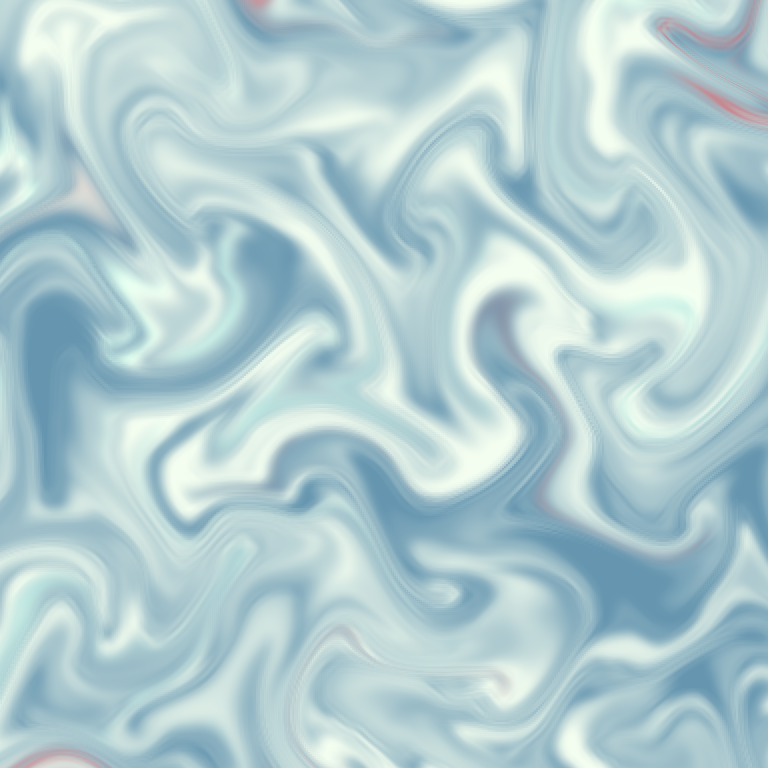
This texture is drawn by a WebGL 2 fragment shader. Its source:

```glsl
#version 300 es
precision highp float;
// Soft marbled ink: pale blue filaments folded by a swirling flow, with rare red threads.

uniform vec2 u_resolution;
out vec4 fragColor;

vec2 gradientAt(vec2 cell) {
  float angle = 6.2832 * fract(sin(dot(cell, vec2(127.1, 311.7))) * 43758.5453);
  return vec2(cos(angle), sin(angle));
}

// Gradient noise, centred on zero
float noise(vec2 p) {
  vec2 i = floor(p), f = p - i;
  vec2 w = f * f * f * (f * (f * 6.0 - 15.0) + 10.0);
  float a = dot(gradientAt(i), f);
  float b = dot(gradientAt(i + vec2(1, 0)), f - vec2(1, 0));
  float c = dot(gradientAt(i + vec2(0, 1)), f - vec2(0, 1));
  float d = dot(gradientAt(i + vec2(1, 1)), f - vec2(1, 1));
  return mix(mix(a, b, w.x), mix(c, d, w.x), w.y);
}

// Divergence-free velocity from a noise stream function
vec2 curl(vec2 p) {
  float e = 0.02;
  float n = noise(p);
  return vec2(noise(p + vec2(0, e)) - n, n - noise(p + vec2(e, 0))) / e;
}

// Carry a point through several successive flows, stretching and folding the plane
vec2 advect(vec2 p) {
  for (int stage = 0; stage < 3; stage++) {
    vec2 seed = vec2(17.3, 9.1) * float(stage + 1);
    for (int i = 0; i < 4; i++) {
      p += 0.031 * curl(p * 4.4 + seed);
      p += 0.005 * curl(p * 9.0 - seed);
    }
  }
  return p;
}

// Noise layer that fades where the flow squeezes it too thin
float layer(vec2 q, float frequency, float stretch) {
  float squeeze = stretch * frequency * 0.009;
  return noise(q * frequency + frequency * 5.7) * exp(-squeeze * squeeze);
}

vec3 ink(vec2 uv, float size) {
  vec2 q = advect(uv);
  float stretch = size * max(length(dFdx(q)), length(dFdy(q)));

  // Ink tone: broad bands with finer filaments
  float tone = layer(q, 4.4, stretch) + 0.7 * layer(q, 10.0, stretch);
  tone += 0.35 * noise(uv * 2.3 + 41.0);
  tone = clamp(tone / 0.2 + 0.2, -2.3, 2.1);
  vec3 color = vec3(0.69, 0.80, 0.82) + vec3(0.128, 0.094, 0.058) * tone;

  // Faint aqua tint in the lighter ink
  float aqua = smoothstep(0.15, 0.5, noise(q * 6.0 + 73.0)) * smoothstep(-0.5, 1.0, tone);
  color += aqua * vec3(-0.06, 0.02, 0.01);

  // Sparse red threads
  float thread = 1.0 - smoothstep(0.0, 0.13, abs(noise(q * 2.5 + 29.0)));
  float gate = smoothstep(0.12, 0.3, noise(q * 1.7 + 57.0));
  return mix(color, vec3(0.88, 0.38, 0.41), thread * gate);
}

void main() {
  float size = min(u_resolution.x, u_resolution.y);
  vec2 uv = gl_FragCoord.xy / size;

  // Soft focus: the centre and four diagonal neighbours
  vec3 color = 2.0 * ink(uv, size);
  for (int i = 0; i < 4; i++) {
    vec2 corner = vec2(i & 1, i >> 1) * 2.0 - 1.0;
    color += ink(uv + 0.006 * corner, size);
  }
  fragColor = vec4(color / 6.0, 1.0);
}
```
